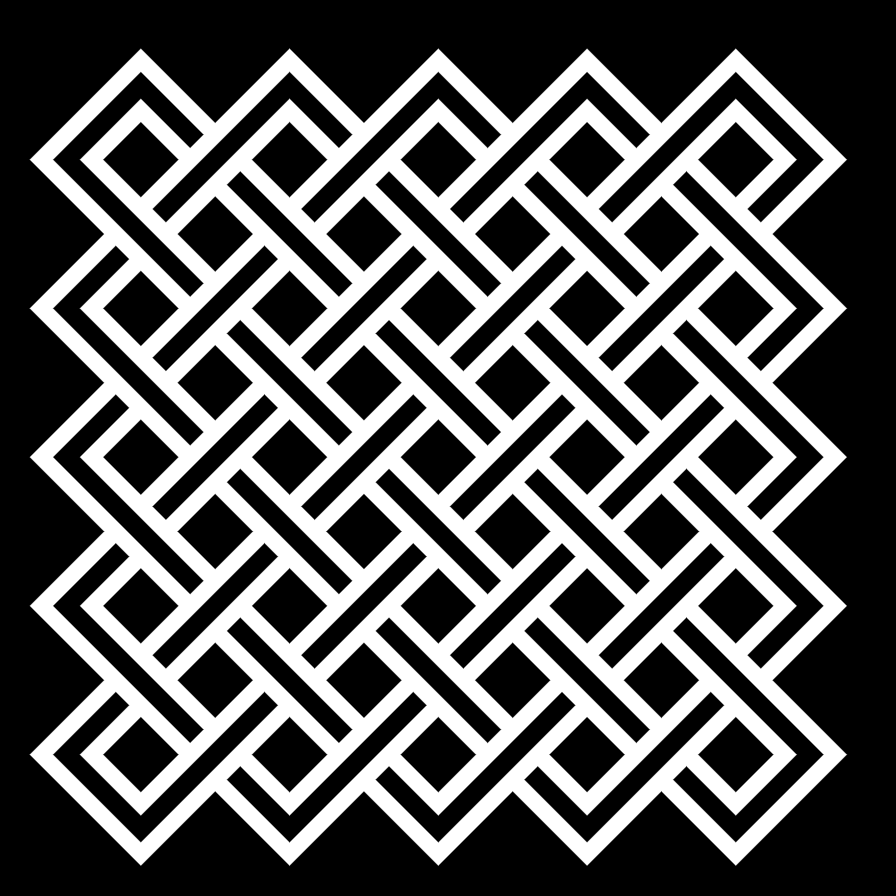
Reproduce this pattern procedurally as a Shadertoy shader.

```glsl
const vec2 CENTER = vec2(0.4892, 0.4898);
const float PITCH = 0.166;        // spacing of the cells
const float LAST_CELL = 2.0;      // cells run from -2 to 2 on both axes
const float CORE = 0.090;         // half width of the dark core of a strand
const float RIM = 0.247;          // half width of the whole strand
const float EDGE_SOFTNESS = 0.75; // in output pixels
const vec3 GROUND = vec3(0.0);
const vec3 RIBBON = vec3(1.0);

const float RIM_MIDDLE = 0.5 * (CORE + RIM);
const float RIM_HALF = 0.5 * (RIM - CORE);

// Negative on the two light rims beside a strand's centre line
float rims(float fromCentre) {
    return abs(fromCentre - RIM_MIDDLE) - RIM_HALF;
}

// Two strands cross in a tile; the upper one hides the lower
float crossing(float upper, float lower) {
    return min(rims(upper), max(RIM_MIDDLE - upper, rims(lower)));
}

// Diamond loop around the nearest cell, used where strands turn back
float turn(vec2 p) {
    vec2 cell = clamp(floor(p + 0.5), -LAST_CELL, LAST_CELL);
    vec2 offset = abs(p - cell);
    return rims(abs(offset.x + offset.y - 0.5));
}

float weave(vec2 p) {
    // Diagonal tiles, each centred on a crossing
    vec2 diagonal = vec2(p.x + p.y, p.x - p.y);
    vec2 tile = floor(diagonal) + 0.5;
    vec2 fromStrand = abs(diagonal - tile);
    vec2 tileCentre = 0.5 * vec2(tile.x + tile.y, tile.x - tile.y);

    if (max(abs(tileCentre.x), abs(tileCentre.y)) > LAST_CELL + 0.25) {
        return turn(p);
    }

    // Falling strands lie on top between vertical neighbours
    bool fallingOnTop = fract(tileCentre.x + 0.25) < 0.5;
    return fallingOnTop ? crossing(fromStrand.x, fromStrand.y)
                        : crossing(fromStrand.y, fromStrand.x);
}

void mainImage(out vec4 fragColor, in vec2 fragCoord) {
    float canvas = min(iResolution.x, iResolution.y);
    vec2 uv = (fragCoord - 0.5 * iResolution.xy) / canvas + 0.5;
    vec2 p = (uv - CENTER) / PITCH;

    float soft = EDGE_SOFTNESS * sqrt(2.0) / (canvas * PITCH);
    float light = 1.0 - smoothstep(-soft, soft, weave(p));
    fragColor = vec4(mix(GROUND, RIBBON, light), 1.0);
}
```
